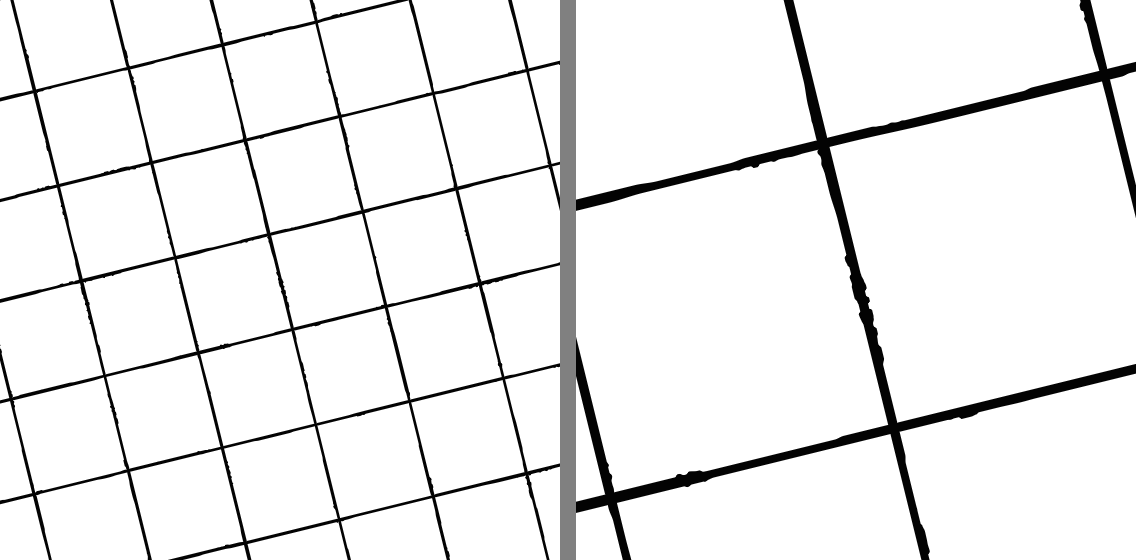
Left: the whole. Right: its middle third, enlarged.
Reproduce this pattern procedurally as a Shadertoy shader.

```glsl
#define TILT 0.2413
#define CELL vec2(0.1726, 0.1746)
#define CROSSING vec2(0.4805, 0.5807)
#define HALF_WIDTH 0.00235
#define SWELL 0.0009
#define CHIP 0.0024
#define SWELL_FREQ 13.0
#define PATCH_FREQ 24.0
#define CHIP_FREQ 260.0
#define INK vec3(0.012)
#define PAPER vec3(1.0)

float hash(vec2 p) {
    vec3 q = fract(vec3(p.xyx) * 0.1031);
    q += dot(q, q.yzx + 33.33);
    return fract((q.x + q.y) * q.z);
}

// Smooth noise along a line; each seed gives its own sequence
float noise(float t, float seed) {
    float i = floor(t);
    float f = t - i;
    f = f * f * (3.0 - 2.0 * f);
    return mix(hash(vec2(i, seed)), hash(vec2(i + 1.0, seed)), f);
}

// Ink coverage of the nearest of a set of parallel worn lines
float wornLines(float across, float along, float spacing, float family, float pixel) {
    float id = round(across / spacing);
    float offset = across - id * spacing;
    float side = step(0.0, offset);
    float seed = id * 7.0 + side * 3.0 + family;

    // Long flat stretches where one edge is thicker
    float swell = smoothstep(0.5, 0.58, noise(along * SWELL_FREQ, seed));

    // Rare short patches of ragged edge
    float ragged = smoothstep(0.82, 0.9, noise(along * PATCH_FREQ, seed + 101.0));
    float chips = smoothstep(0.35, 0.8, noise(along * CHIP_FREQ, seed + 211.0));

    float halfWidth = HALF_WIDTH + SWELL * swell + CHIP * ragged * chips * 0.6;
    return clamp(0.5 + (halfWidth - abs(offset)) / pixel, 0.0, 1.0);
}

void mainImage(out vec4 fragColor, in vec2 fragCoord) {
    float pixel = 1.0 / iResolution.y;
    vec2 p = fragCoord * pixel - CROSSING;

    // Axes of the tilted grid
    vec2 axis = vec2(cos(TILT), sin(TILT));
    vec2 grid = vec2(dot(p, axis), dot(p, vec2(-axis.y, axis.x)));

    float upright = wornLines(grid.x, grid.y, CELL.x, 17.0, pixel);
    float level = wornLines(grid.y, grid.x, CELL.y, 59.0, pixel);

    fragColor = vec4(mix(PAPER, INK, max(upright, level)), 1.0);
}
```
